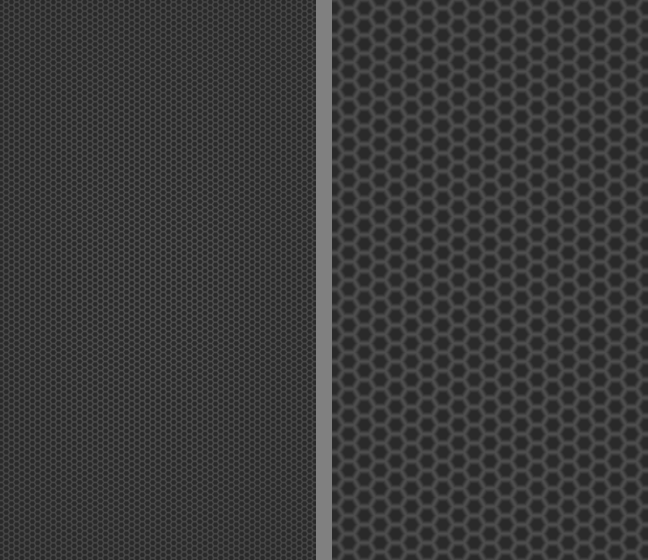
Left, the full canvas; right, a detail of the centre.
Write a WebGL 2 fragment shader that draws this pattern.

```glsl
#version 300 es
precision highp float;
// Dark perforated metal: flat-topped hexagonal holes in upright, staggered columns.
// Two offset rectangular grids give the nearest cell, a hexagon distance gives
// the soft-edged hole, and a broad radial glow lights the middle of the sheet.

uniform vec2 u_resolution;
out vec4 fragColor;

// Distance from the centre of a flat-topped hexagon; 0.5 is the cell border.
float hexDistance(vec2 p) {
  p = abs(p);
  return max(p.y, dot(p, vec2(0.8660254, 0.5)));
}

// Offset from the centre of the nearest cell, with unit spacing down a column.
vec2 hexCell(vec2 p) {
  vec2 period = vec2(1.7320508, 1.0);
  vec2 a = mod(p, period) - 0.5 * period;
  vec2 b = mod(p + 0.5 * period, period) - 0.5 * period;
  return dot(a, a) < dot(b, b) ? a : b;
}

float hash(vec2 p) {
  return fract(sin(dot(p, vec2(127.1, 311.7))) * 43758.5453);
}

void main() {
  vec2 uv = gl_FragCoord.xy / u_resolution;

  // About 30 column pairs across and 93 holes down
  float pixel = 52.3 / u_resolution.x;
  vec2 p = (gl_FragCoord.xy - 0.5 * u_resolution) * pixel;
  vec2 local = hexCell(p);

  // Soft rim, never narrower than a pixel
  float halfEdge = max(0.14, 0.55 * pixel);
  float mesh = smoothstep(0.37 - halfEdge, 0.37 + halfEdge, hexDistance(local));

  // Glow over the mesh, with slight differences between holes
  float glow = 1.0 - smoothstep(0.0, 0.65, length((uv - 0.5) * vec2(0.85, 1.0)));
  vec2 cellId = floor((p - local) * vec2(1.1547005, 2.0) + 0.5);
  float variation = (hash(cellId) - 0.5) * 0.005;
  vec3 holeColor = vec3(0.163 + variation);
  vec3 meshColor = vec3(0.278 + 0.03 * glow);

  fragColor = vec4(mix(holeColor, meshColor, mesh), 1.0);
}
```
